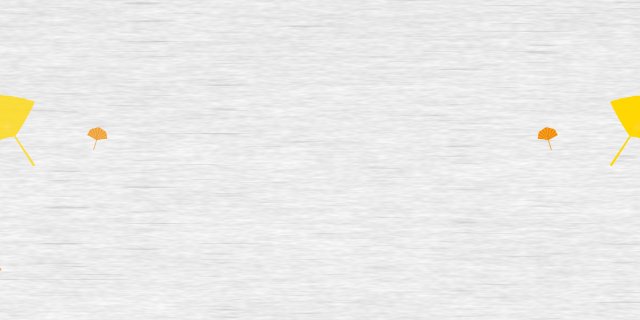
Write a Shadertoy shader that draws this background.

```glsl
// Pale brushed paper with mirrored yellow and orange fan leaves at the sides.

const vec3 PAPER = vec3(0.928);
const vec3 YELLOW = vec3(1.0, 0.845, 0.01);
const vec3 ORANGE = vec3(0.95, 0.58, 0.08);
const float GRAIN = 1.0;             // strength of the brushed streaks
const float MIRROR_SUM = 2.0156;     // x of a leaf plus x of its mirror twin
const float LEFT_OPACITY = 0.77;     // the left leaves are fainter
const vec2 BIG_BASE = vec2(0.047, 0.573);
const vec2 BIG_STEM_TIP = vec2(0.105, 0.485);
const float BIG_HEIGHT = 0.109;
const vec2 SMALL_BASE = vec2(0.302, 0.5625);
const vec2 SMALL_STEM_TIP = vec2(0.293, 0.533);
const float SMALL_AXIS = 1.40;       // direction of the small fan
const float SMALL_SPREAD = 1.27;     // half opening angle of the small fan
const vec2 SPECK = vec2(0.0, 0.158);

vec2 gradient(vec2 cell) {
    uvec2 q = uvec2(ivec2(cell) + 4096);
    uint h = q.x * 1597334677u ^ q.y * 3812015801u;
    h = (h ^ (h >> 15)) * 2246822519u;
    h ^= h >> 13;
    float angle = float(h & 65535u) * 6.28319 / 65536.0;
    return vec2(cos(angle), sin(angle));
}

float gradientNoise(vec2 p) {
    vec2 i = floor(p), f = p - i;
    vec2 u = f * f * f * (f * (f * 6.0 - 15.0) + 10.0);
    vec2 e = vec2(1.0, 0.0);
    float low = mix(dot(gradient(i), f),
                    dot(gradient(i + e.xy), f - e.xy), u.x);
    float high = mix(dot(gradient(i + e.yx), f - e.yx),
                     dot(gradient(i + e.xx), f - e.xx), u.x);
    return mix(low, high, u.y);
}

float segmentDistance(vec2 p, vec2 a, vec2 b) {
    vec2 ab = b - a;
    return length(p - a - ab * clamp(dot(p - a, ab) / dot(ab, ab), 0.0, 1.0));
}

float coverage(float d, float pixel) {
    return smoothstep(0.6 * pixel, -0.6 * pixel, d);
}

// Layers of long horizontal streaks, from wide bands to fine fibres
float brushedGrain(vec2 p) {
    float sum = 0.016 * gradientNoise(p * vec2(1.5, 9.0));
    vec2 frequency = vec2(3.0, 48.0);
    float amplitude = 0.026;
    for (int k = 0; k < 4; k++) {
        sum += amplitude * gradientNoise(p * frequency + float(k) * 37.3);
        frequency *= vec2(2.3, 1.55);
        amplitude *= 1.2;
    }
    float thread = gradientNoise(p * vec2(4.0, 125.0) + 71.7);
    return sum - 0.09 * smoothstep(0.28, 0.65, thread);
}

// Half fan cut by the canvas side: ragged top, slanted flank, curved foot
float bigFan(vec2 p) {
    float t = (p.y - BIG_BASE.y) / BIG_HEIGHT;
    float flank = BIG_BASE.x + 0.074 * t - 0.012 * t * t;
    float top = 0.703 - 0.06 * p.x - 1.2 * p.x * p.x
              + 0.003 * gradientNoise(vec2(p.x * 75.0, 3.5));
    float inset = p.x - BIG_BASE.x;
    float foot = BIG_BASE.y - 4.8 * inset * inset;
    return max(max((p.x - flank) * 0.83, p.y - top), foot - p.y);
}

float smallFan(vec2 p) {
    vec2 q = p - SMALL_BASE;
    float c = cos(SMALL_AXIS), s = sin(SMALL_AXIS);
    vec2 local = vec2(dot(q, vec2(c, s)), dot(q, vec2(-s, c)));
    float angle = atan(local.y, local.x);
    float r = length(q);
    float rim = 0.033 + 0.006 * cos(angle * 1.2) + 0.001 * cos(angle * 9.0);
    return max(r - rim, r * sin(min(abs(angle) - SMALL_SPREAD, 1.57)));
}

void mainImage(out vec4 fragColor, in vec2 fragCoord) {
    vec2 p = fragCoord / iResolution.xy * vec2(2.0, 1.0);
    float pixel = 1.0 / iResolution.y;

    // Paper, a touch darker toward the top
    float shade = -0.010 * smoothstep(0.45, 0.95, p.y);
    vec3 color = PAPER + shade + GRAIN * brushedGrain(p);

    // Fold the right side onto the left
    bool left = p.x < 1.0;
    vec2 q = vec2(left ? p.x : MIRROR_SUM - p.x, p.y);
    float opacity = left ? LEFT_OPACITY : 1.0;

    // Large yellow leaf with a pale spot and a thickening stem
    float along = clamp((BIG_BASE.y - q.y) / (BIG_BASE.y - BIG_STEM_TIP.y), 0.0, 1.0);
    float bigStem = segmentDistance(q, BIG_BASE, BIG_STEM_TIP)
                  - mix(0.0023, 0.0036, along);
    vec3 yellow = YELLOW;
    yellow.b += 0.3 * exp(-length(q - vec2(0.023, 0.602)) / 0.006);
    color = mix(color, yellow, opacity * coverage(min(bigFan(q), bigStem), pixel));

    // Small orange leaf with radial veins
    vec2 ray = q - SMALL_BASE;
    float veins = 0.045 * sin(atan(ray.y, ray.x) * 22.0);
    float smallStem = segmentDistance(q, SMALL_BASE, SMALL_STEM_TIP) - 0.0015;
    color = mix(color, ORANGE + veins, opacity * coverage(smallFan(q), pixel));
    color = mix(color, ORANGE, 0.75 * opacity * coverage(smallStem, pixel));

    // Tip of a leaf peeking in at the left side
    color = mix(color, ORANGE, 0.7 * coverage(length(p - SPECK) - 0.004, pixel));

    fragColor = vec4(clamp(color, 0.0, 1.0), 1.0);
}
```
